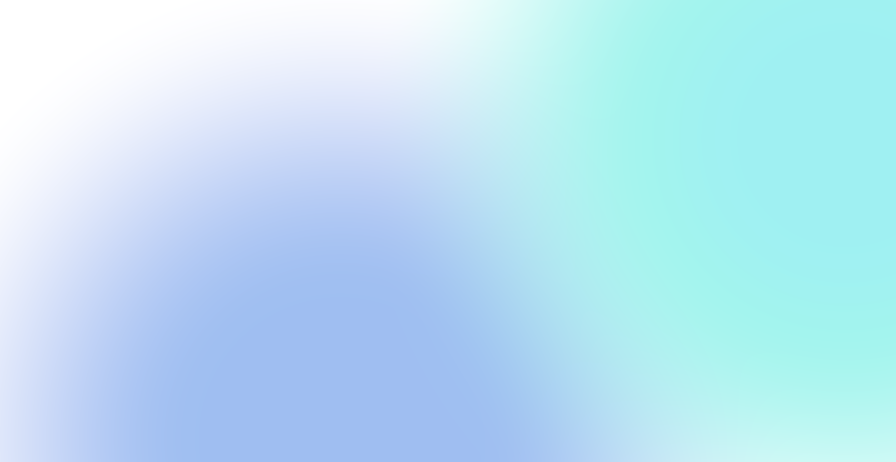
Reproduce this background procedurally as a Shadertoy shader.

```glsl
// Soft white backdrop with a blue glow at the lower left and an aqua glow at the right
#define BLUE_CENTER vec2(0.380, 0.05)
#define BLUE_RADII vec2(0.30, 1.03)
#define BLUE_CORE vec3(0.625, 0.747, 0.945)
#define BLUE_RIM vec3(0.650, 0.720, 0.950)
#define AQUA_CENTER vec2(0.944, 0.70)
#define AQUA_RADII vec2(0.40, 1.05)
#define AQUA_CORE vec3(0.625, 0.943, 0.950)
#define AQUA_RIM vec3(0.638, 0.957, 0.930)
#define BACKDROP vec3(1.0)

// Distance in canvas heights, so that the glows stay round
float glowDistance(vec2 uv, vec2 center) {
    vec2 offset = uv - center;
    offset.x *= iResolution.x / iResolution.y;
    return length(offset);
}

// Full strength inside radii.x, fading to nothing at radii.y
float glowStrength(float dist, vec2 radii) {
    return 1.0 - smoothstep(radii.x, radii.y, dist);
}

void mainImage(out vec4 fragColor, in vec2 fragCoord) {
    vec2 uv = fragCoord / iResolution.xy;

    // Blue glow, slightly lavender towards its rim
    float blue = glowStrength(glowDistance(uv, BLUE_CENTER), BLUE_RADII);
    vec3 blueTint = mix(BLUE_RIM, BLUE_CORE, blue);
    vec3 color = mix(BACKDROP, blueTint, blue);

    // Aqua glow on top, slightly greener outside its core
    float aquaDistance = glowDistance(uv, AQUA_CENTER);
    float aqua = glowStrength(aquaDistance, AQUA_RADII);
    vec3 aquaTint = mix(AQUA_CORE, AQUA_RIM, smoothstep(0.22, 0.48, aquaDistance));
    color = mix(color, aquaTint, aqua);

    fragColor = vec4(color, 1.0);
}
```
